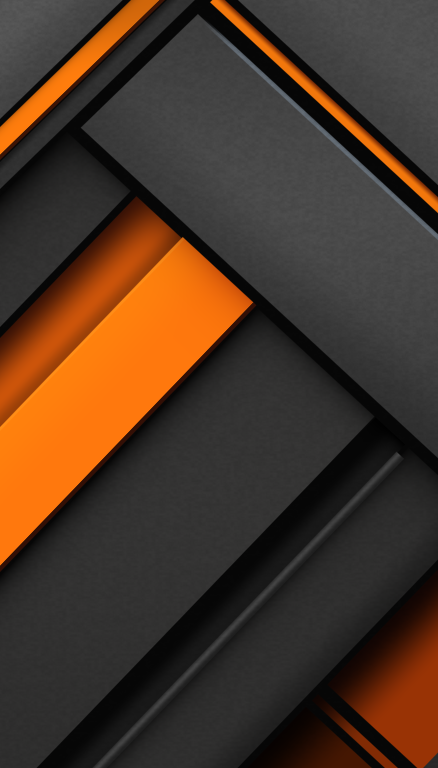
A Shadertoy shader for this background:

```glsl
// Overlapping charcoal panels cut by glowing orange diagonal bands.

float hash(vec2 p) {
    return fract(sin(dot(p, vec2(127.1, 311.7))) * 43758.5);
}

float noise(vec2 p) {
    vec2 i = floor(p), f = fract(p);
    f = f * f * (3.0 - 2.0 * f);
    return mix(mix(hash(i), hash(i + vec2(1, 0)), f.x),
               mix(hash(i + vec2(0, 1)), hash(i + vec2(1, 1)), f.x), f.y);
}

// Antialiased step and band
float edge(float x, float at) {
    float w = 8.0 / iResolution.y;
    return smoothstep(at - w, at + w, x);
}

float band(float x, float lo, float hi) {
    return edge(x, lo) * (1.0 - edge(x, hi));
}

// Soft contact shadow: dark at a distance of zero, clear at the given reach
float lift(float dist, float reach) {
    return 1.0 - exp(-max(dist, 0.0) * 3.0 / reach);
}

void mainImage(out vec4 fragColor, in vec2 fragCoord) {
    // Canvas is 7.68 units tall, y measured down from the top
    vec2 p = vec2(fragCoord.x, iResolution.y - fragCoord.y) * 7.68 / iResolution.y;
    float rise = p.y + 1.04 * p.x;   // across the lower rising bands
    float top = p.y + 0.97 * p.x;    // across the upper left bands
    float fall = p.y - 0.925 * p.x;  // across the falling bands

    float grain = noise(p * vec2(28.0, 42.0)) + 0.5 * noise(p * 75.0) - 0.75;
    vec3 warmGrey = vec3(1.0, 0.99, 0.98);
    vec3 orange = vec3(1.0, 0.49, 0.05);
    vec3 col = vec3(0.025);
    float under = edge(fall, 0.70);
    float cutShade = lift(fall - 0.62, 0.55);

    // Left panel, shaded by the band above it
    float grey = 0.035 + 0.165 * lift(top - 1.98, 0.9) * cutShade;
    col = mix(col, grey * warmGrey, under * edge(top, 1.97) * (1.0 - edge(rise, 3.27)));

    // Recessed orange face
    float glow = smoothstep(3.3, 4.0, rise) * lift(fall - 0.5, 0.9);
    vec3 deep = mix(vec3(0.20, 0.06, 0.02), vec3(0.80, 0.33, 0.04), glow);
    deep *= 1.0 - 0.25 * smoothstep(4.0, 4.27, rise);
    col = mix(col, deep, under * band(rise, 3.38, 4.28));

    // Raised orange slab and its lower side
    vec3 slab = mix(vec3(0.72, 0.27, 0.03), orange, lift(fall - 0.6, 0.7));
    slab.g += 0.035 * smoothstep(5.2, 4.3, rise) - 0.02;
    slab += vec3(0.0, 0.05, 0.04) * band(rise, 4.27, 4.31);
    float slabCut = edge(fall, 0.68);
    col = mix(col, slab, slabCut * band(rise, 4.27, 5.66));
    col = mix(col, vec3(0.20, 0.06, 0.02), slabCut * band(rise, 5.66, 5.72));

    // Wide centre panel
    grey = 0.03 + 0.175 * lift(rise - 5.76, 0.6) * cutShade;
    grey *= 1.0 - 0.12 * smoothstep(5.0, 7.68, p.y);
    col = mix(col, grey * warmGrey, under * band(rise, 5.76, 8.06));

    // Groove, rod and the panel beneath it
    float groove = 0.025 + 0.07 * smoothstep(8.25, 8.55, rise);
    col = mix(col, vec3(groove) * lift(fall - 0.7, 0.5), under * band(rise, 8.08, 8.66));
    grey = 0.03 + 0.155 * lift(rise - 8.72, 0.45) * lift(fall - 0.6, 0.8);
    grey *= 1.0 - 0.35 * smoothstep(9.6, 10.2, rise);
    col = mix(col, grey * warmGrey, under * band(rise, 8.72, 10.15));
    float rod = 0.12 + 0.14 * exp(-pow((rise - 8.69) / 0.045, 2.0));
    col = mix(col, vec3(rod), edge(fall, 0.85) * band(rise, 8.64, 8.79));

    // Dark orange pieces in the lower right corner
    float corner = edge(rise, 10.25);
    float ember = smoothstep(10.25, 11.2, rise);
    vec3 rust = mix(vec3(0.07, 0.02, 0.01), vec3(0.60, 0.20, 0.02), ember);
    col = mix(col, rust, corner * (1.0 - edge(fall, 3.82)));
    col = mix(col, rust * 0.85, corner * band(fall, 4.00, 4.12));
    col = mix(col, rust * 0.45, corner * edge(fall, 4.24));
    col = mix(col, vec3(0.16), edge(rise, 12.08));

    // Upper left panel, orange strip and dark rail
    grey = 0.33 - 0.07 * smoothstep(0.3, 1.2, top);
    col = mix(col, vec3(grey), 1.0 - edge(top, 1.19));
    float stripGlow = 0.82 + 0.18 * smoothstep(0.0, 0.8, p.y);
    vec3 strip = orange * stripGlow * mix(0.65, 1.0, lift(top - 1.26, 0.12));
    col = mix(col, strip, band(top, 1.27, 1.55));
    col = mix(col, vec3(0.24, 0.08, 0.02), band(top, 1.55, 1.60));
    grey = 0.10 + 0.09 * smoothstep(1.62, 1.75, top);
    col = mix(col, vec3(grey), band(top, 1.62, 1.89));

    // Upper right panel and orange strip
    grey = 0.30 - 0.05 * smoothstep(-3.2, -2.2, fall);
    col = mix(col, vec3(grey), 1.0 - edge(fall, -2.20));
    strip = mix(vec3(0.45, 0.15, 0.02), orange * 0.95, smoothstep(-2.09, -1.99, fall));
    col = mix(col, strip, edge(top, 2.06) * band(fall, -2.08, -1.92));

    // Large falling panel with a cool highlight on its upper edge
    float inside = edge(top, 2.06) * band(fall, -1.69, 0.53);
    grey = 0.225 + 0.065 * exp(-pow((p.y - 2.1) / 1.5, 2.0));
    grey *= 1.0 - 0.2 * smoothstep(-0.5, 0.53, fall);
    col = mix(col, vec3(grey), inside);
    float gleam = band(fall, -1.71, -1.65) * smoothstep(2.1, 2.8, top);
    col = mix(col, vec3(0.40, 0.44, 0.48), 0.85 * gleam);

    // Leather grain, faint on saturated faces
    float saturation = col.r - col.b;
    col *= 1.0 + 0.09 * grain * (1.0 - smoothstep(0.05, 0.3, saturation));
    fragColor = vec4(clamp(col, 0.0, 1.0), 1.0);
}
```
